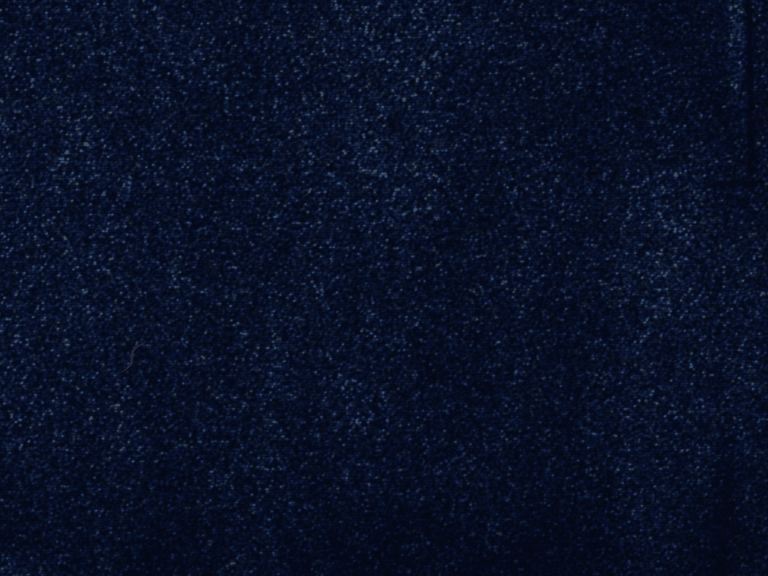
A Shadertoy shader for this texture:

```glsl
#define THREADS 208.0
#define SPECK_SHARPNESS 3.4
#define JITTER 0.4
#define SPARKLE 0.95
#define FADE_CONTRAST 0.8
#define SHADOW vec3(0.014, 0.031, 0.092)
#define INDIGO vec3(0.029, 0.066, 0.170)
#define FADED vec3(0.072, 0.122, 0.238)
#define COTTON vec3(0.220, 0.305, 0.410)

float hash(vec2 p) {
    vec3 q = fract(p.xyx * vec3(0.1031, 0.1030, 0.0973));
    q += dot(q, q.yzx + 33.33);
    return fract((q.x + q.y) * q.z);
}

float noise(vec2 p) {
    vec2 i = floor(p), f = fract(p);
    f = f * f * (3.0 - 2.0 * f);
    float low = mix(hash(i), hash(i + vec2(1, 0)), f.x);
    float high = mix(hash(i + vec2(0, 1)), hash(i + vec2(1, 1)), f.x);
    return mix(low, high, f.y);
}

float fbm(vec2 p) {
    float sum = 0.0, gain = 0.5;
    for (int i = 0; i < 4; i++) {
        sum += gain * noise(p);
        p = p * 2.03 + 17.0;
        gain *= 0.5;
    }
    return sum;
}

float blob(vec2 p, vec2 center, vec2 radius) {
    vec2 d = (p - center) / radius;
    return exp(-dot(d, d));
}

float segment(vec2 p, vec2 a, vec2 b) {
    vec2 d = b - a;
    return length(p - a - d * clamp(dot(p - a, d) / dot(d, d), 0.0, 1.0));
}

// Broad wear, folds and the seam at the right edge
float wear(vec2 p) {
    float w = 0.97 + FADE_CONTRAST * (fbm(p * vec2(7.0, 2.5) + 4.0) - 0.47);
    w += 0.35 * (fbm(p * vec2(34.0, 14.0)) - 0.47);
    w += 0.36 * blob(p, vec2(0.69, 0.82), vec2(0.09, 0.38));
    w += 0.22 * blob(p, vec2(0.25, 0.65), vec2(0.38, 0.38));
    w += 0.48 * blob(p, vec2(1.17, 0.60), vec2(0.09, 0.14));
    w += 0.90 * blob(p, vec2(1.278, 0.96), vec2(0.014, 0.13));
    w += 0.80 * blob(p, vec2(0.0, 0.0), vec2(0.08, 0.04));
    w -= 0.30 * blob(p, vec2(0.93, 0.42), vec2(0.22, 0.22));
    w -= 0.32 * (1.0 - smoothstep(0.0, 0.26, p.y));
    float seamX = 1.25 + 0.01 * sin(p.y * 9.0);
    w -= 0.30 * exp(-pow((p.x - seamX) / 0.022, 2.0)) * (1.0 - smoothstep(0.6, 0.75, p.y));
    float stitch = segment(p, vec2(1.305, 0.70), vec2(1.30, 1.02));
    float tack = segment(p, vec2(1.23, 0.677), vec2(1.32, 0.682));
    w -= 0.65 * exp(-pow(min(stitch, tack) / 0.006, 2.0));
    return max(w, 0.3);
}

// Staggered twill floats, each with its own dye and a slight tilt
float weave(vec2 p) {
    vec2 q = p * THREADS;
    float sum = 0.0, row = floor(q.y);
    for (int j = -1; j <= 1; j++) {
        float r = row + float(j);
        float offset = 0.5 * mod(r, 2.0);
        float column = floor(q.x - offset);
        for (int i = -1; i <= 1; i++) {
            vec2 id = vec2(column + float(i), r);
            float dye = hash(id + 11.0);
            vec2 jitter = vec2(hash(id + 57.0), hash(id + 91.0)) - 0.5;
            vec2 d = q - id - vec2(offset + 0.5, 0.5) - JITTER * jitter;
            d = vec2(0.87 * d.x + 0.5 * d.y, 0.87 * d.y - 0.5 * d.x) * vec2(0.92, 1.08);
            float level = 0.11 + 0.6 * dye + SPARKLE * pow(dye, 16.0);
            sum += level * exp(-SPECK_SHARPNESS * dot(d, d));
        }
    }
    return sum;
}

vec3 denim(float level) {
    vec3 color = mix(SHADOW, INDIGO, smoothstep(0.08, 0.48, level));
    color = mix(color, FADED, smoothstep(0.41, 0.80, level));
    return mix(color, COTTON, smoothstep(0.75, 1.6, level));
}

void mainImage(out vec4 fragColor, in vec2 fragCoord) {
    vec2 p = fragCoord / iResolution.y;
    float fade = wear(p);

    // Four samples soften the fine weave
    vec3 color = vec3(0.0);
    for (int k = 0; k < 4; k++) {
        vec2 shift = vec2(k % 2, k / 2) * 0.5 - 0.25;
        color += 0.25 * denim(fade * weave(p + shift / iResolution.y));
    }

    // Some yarns are greyer
    float grey = smoothstep(0.5, 0.85, noise(p * THREADS * 0.6 + 5.0));
    color = mix(color, color * vec3(1.12, 1.0, 0.84), grey);

    // Loose lint fibre
    float bend = 0.23 + 0.85 * (p.y - 0.38) + 0.008 * sin((p.y - 0.35) * 110.0);
    float ends = smoothstep(0.35, 0.36, p.y) * (1.0 - smoothstep(0.4, 0.41, p.y));
    float lint = exp(-pow((p.x - bend) / 0.0022, 2.0)) * ends;
    color = mix(color, vec3(0.24, 0.23, 0.28), 0.65 * lint);

    fragColor = vec4(color, 1.0);
}
```
